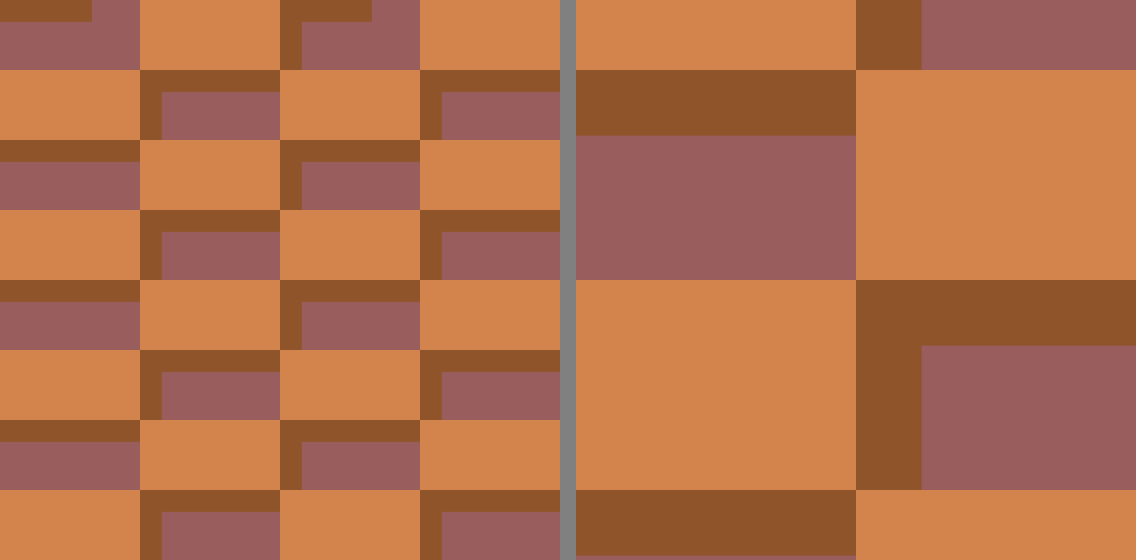
Left, the full canvas; right, a detail of the centre.
Give the GLSL for this pattern, as a three.js fragment shader.

```glsl
// Checkerboard of raised and sunken bricks, four across and eight down.
// Each sunken brick is shaded along its top and left by fixed-width bars,
// shortened in the top row and without the left bar in the first column.
varying vec2 vUv;

const vec2 CELLS = vec2(4.0, 8.0);          // bricks across and up
const float SHADOW = 0.0390625;             // bar thickness
const float TOP_ROW_GAP = 0.0859375;        // bar missing at right of top row
const vec3 RAISED = vec3(0.827, 0.518, 0.302);
const vec3 SUNKEN = vec3(0.604, 0.365, 0.365);
const vec3 SHADE = vec3(0.565, 0.329, 0.165);

// Smoothed step, one pixel wide
float edge(float at, float x, float pixel) {
  return clamp((x - at) / pixel + 0.5, 0.0, 1.0);
}

// Coverage of the even bands along each axis, wrapping every two cells
vec2 evenBands(vec2 uv, vec2 pixel) {
  vec2 signedDist = (abs(mod(uv * CELLS - 0.5, 2.0) - 1.0) - 0.5) / CELLS;
  return clamp(signedDist / pixel + 0.5, 0.0, 1.0);
}

void main() {
  vec2 pixel = max(fwidth(vUv), vec2(1e-5));
  vec2 size = 1.0 / CELLS;
  vec2 cell = floor(vUv * CELLS);
  vec2 local = fract(vUv * CELLS) * size;

  // Sunken where column and row parity differ
  vec2 even = evenBands(vUv, pixel);
  float sunken = mix(even.x, 1.0 - even.x, even.y);

  // Left bar, absent in the first column
  float left = 1.0 - edge(SHADOW, local.x, pixel.x);
  left *= step(0.5, cell.x);

  // Top bar, cut short in the top row
  float top = edge(size.y - SHADOW, local.y, pixel.y);
  float topRow = step(CELLS.y - 1.5, cell.y);
  top *= 1.0 - topRow * edge(size.x - TOP_ROW_GAP, local.x, pixel.x);

  vec3 recess = mix(SUNKEN, SHADE, max(left, top));
  gl_FragColor = vec4(mix(RAISED, recess, sunken), 1.0);
}
```
